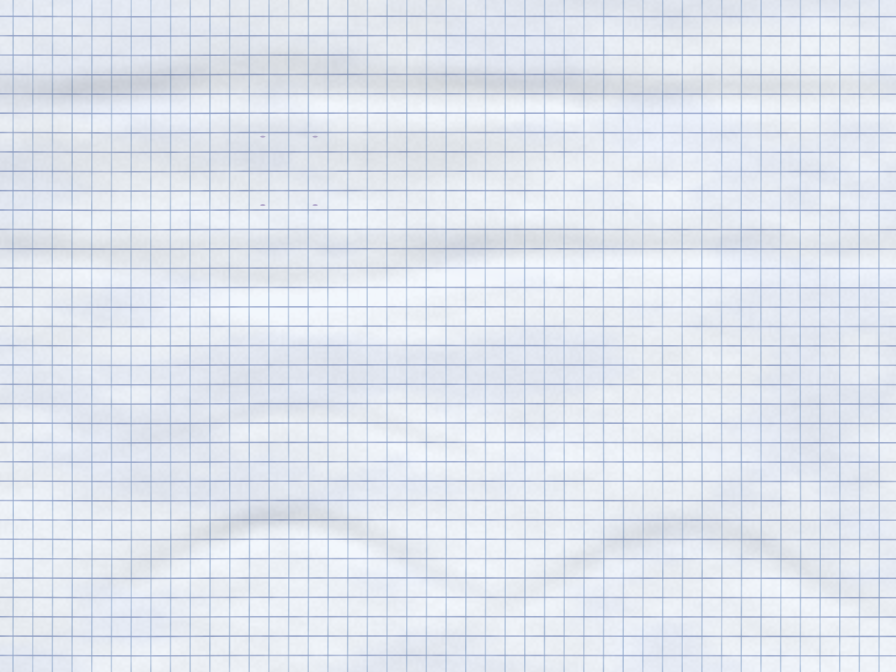
A WebGL 1 fragment shader for this pattern:

```glsl
precision highp float;

uniform vec2 u_resolution;

// Lengths are fractions of the canvas height.
const vec2 CELL = vec2(0.02929, 0.02882);
const vec2 FIRST_LINE = vec2(0.0194, 0.0243);
const vec2 LINE_WIDTH = vec2(0.0022, 0.0023);
const vec2 LINE_STRENGTH = vec2(0.80, 0.95);
const float LINE_WEAR = 0.42;
const float LINE_WOBBLE = 0.0009;
const float FOLD_DEPTH = 0.088;
const float BROAD_SHADE = 0.075;
const float MOTTLE = 0.045;
const float GRAIN = 0.020;
const vec3 PAPER_COOL = vec3(0.888, 0.908, 0.946);
const vec3 PAPER_LIGHT = vec3(0.918, 0.934, 0.954);
const vec3 INK_VERTICAL = vec3(0.60, 0.69, 0.81);
const vec3 INK_HORIZONTAL = vec3(0.56, 0.62, 0.77);
const vec3 MARK_INK = vec3(0.62, 0.56, 0.74);
const vec2 MARK_CENTER = vec2(0.430, 0.7457);
const vec2 MARK_OFFSET = vec2(0.039, 0.051);
const vec2 MARK_RADIUS = vec2(0.0045, 0.0018);

float hash(vec2 p) {
  vec3 q = fract(vec3(p.xyx) * 0.1031);
  q += dot(q, q.yzx + 33.33);
  return fract((q.x + q.y) * q.z);
}

float valueNoise(vec2 p) {
  vec2 i = floor(p);
  vec2 f = fract(p);
  f = f * f * (3.0 - 2.0 * f);
  float low = mix(hash(i), hash(i + vec2(1.0, 0.0)), f.x);
  float high = mix(hash(i + vec2(0.0, 1.0)), hash(i + 1.0), f.x);
  return mix(low, high, f.y);
}

float fbm(vec2 p) {
  float sum = 0.0;
  float amplitude = 0.5;
  for (int i = 0; i < 4; i++) {
    sum += amplitude * valueNoise(p);
    p = p * 2.03 + 17.0;
    amplitude *= 0.5;
  }
  return sum;
}

// Shadow along a rounded chevron, with a highlight on its lower side.
float fold(vec2 p, vec2 apex, float slope, float reach, float thickness) {
  float dx = p.x - apex.x;
  float bend = slope * (sqrt(dx * dx + 0.01) - 0.1);
  float d = (p.y - apex.y - bend) / thickness;
  float fade = exp(-dx * dx / (reach * reach) * 1.2);
  float below = d + 1.9;
  return fade * (exp(-d * d) - 0.35 * exp(-below * below));
}

float foldShadow(vec2 p) {
  p.y += 0.026 * (fbm(p * vec2(4.0, 7.0) + 5.0) - 0.47);
  float shadow = 0.75 * fold(p, vec2(0.434, 0.902), -0.14, 0.38, 0.024);
  shadow += 0.85 * fold(p, vec2(0.667, 0.868), 0.0, 1.10, 0.020);
  shadow += 0.50 * fold(p, vec2(0.380, 0.766), 0.0, 0.46, 0.060);
  shadow += 0.80 * fold(p, vec2(0.434, 0.592), 0.14, 0.32, 0.022);
  shadow += 0.80 * fold(p, vec2(0.667, 0.639), 0.0, 1.00, 0.022);
  shadow += 0.30 * fold(p, vec2(0.434, 0.390), -0.30, 0.34, 0.014);
  shadow += 0.85 * fold(p, vec2(0.434, 0.236), -0.57, 0.24, 0.021);
  shadow += 0.60 * fold(p, vec2(1.020, 0.222), -0.60, 0.28, 0.021);
  return shadow;
}

// Share of a pixel covered by a line, even when the line is thinner.
float lineCoverage(float d, float width, float pixel) {
  float right = min(d + 0.5 * pixel, 0.5 * width);
  float left = max(d - 0.5 * pixel, -0.5 * width);
  return max(right - left, 0.0) / pixel;
}

// Ink varies from line to line and fades in patches along each line.
float ruledLine(float across, float along, float cell, float width, float seed, float pixel) {
  across += LINE_WOBBLE * (valueNoise(vec2(along * 5.0, seed)) - 0.5);
  float index = floor(across / cell + 0.5);
  float d = across - index * cell;
  float wear = 0.4 * hash(vec2(index + 40.0, seed));
  wear += 0.6 * valueNoise(vec2(along * 55.0, index * 7.0 + seed));
  return lineCoverage(d, width, pixel) * (1.0 - LINE_WEAR * wear);
}

void main() {
  vec2 p = gl_FragCoord.xy / u_resolution.y;
  float pixel = 1.0 / u_resolution.y;

  // Paper tone, folds and fibre
  float tone = smoothstep(0.32, 0.60, fbm(p * vec2(5.0, 11.0)));
  vec3 paper = mix(PAPER_COOL, PAPER_LIGHT, tone);
  float shade = 1.0 - FOLD_DEPTH * foldShadow(p);
  shade += BROAD_SHADE * (fbm(p * vec2(3.0, 9.0) + 31.0) - 0.45);
  shade += MOTTLE * (fbm(p * vec2(14.0, 32.0) + 9.0) - 0.47);
  shade += GRAIN * (valueNoise(p * 240.0) - 0.5);
  shade = min(shade, 1.035);

  // Ruled grid
  vec2 g = p - FIRST_LINE;
  float vertical = ruledLine(g.x, p.y, CELL.x, LINE_WIDTH.x, 11.0, pixel);
  float horizontal = ruledLine(g.y, p.x, CELL.y, LINE_WIDTH.y, 53.0, pixel);
  vec3 color = mix(paper, INK_VERTICAL, LINE_STRENGTH.x * vertical);
  color = mix(color, INK_HORIZONTAL, LINE_STRENGTH.y * horizontal);

  // Four small corner flecks
  vec2 fleck = (abs(p - MARK_CENTER) - MARK_OFFSET) / MARK_RADIUS;
  color = mix(color, MARK_INK, 0.7 * (1.0 - smoothstep(0.4, 1.2, length(fleck))));

  gl_FragColor = vec4(clamp(color * shade, 0.0, 1.0), 1.0);
}
```
